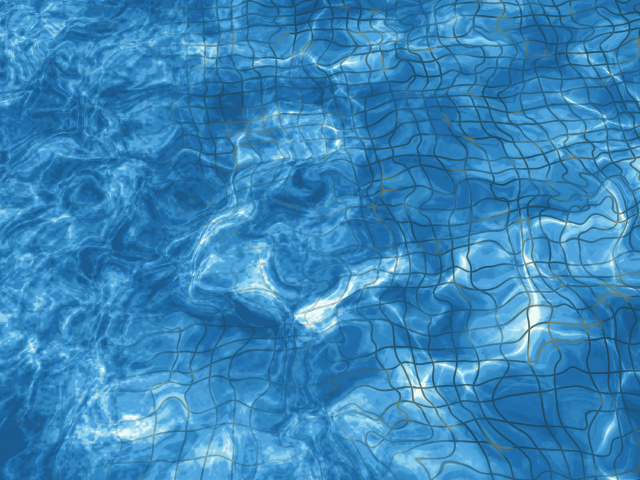
Give the GLSL for this texture, as a WebGL 1 fragment shader.

```glsl
precision highp float;
// Sunlit pool water over a tiled floor, seen at a slant.
// Layered sines bend a tile grid and two cellular light webs; layered noise
// shades the stepped blue patches, the fine chop on the left and the glare.
uniform vec2 u_resolution;

#define TILES 22.0        // tiles per unit of floor
#define BEND 0.027        // refraction of the floor
#define LINE_WIDTH 0.0013 // half width of the joints
#define WEB_CELLS 5.0     // light web cells per unit
#define WEB_LIGHT 0.50
#define BASE_TONE 0.36
#define PATCH_CONTRAST 1.25
#define STEP_CONTRAST 0.22
#define CHOP 0.55         // strength of fine ripples
#define GRAIN 0.22
#define GLARE 0.42

vec2 hash2(vec2 c) {
  c = vec2(dot(c, vec2(127.1, 311.7)), dot(c, vec2(269.5, 183.3)));
  return fract(sin(c) * 43758.5);
}

float noise(vec2 p) {
  vec2 c = floor(p), f = fract(p);
  f = f * f * (3.0 - 2.0 * f);
  float low = mix(hash2(c).x, hash2(c + vec2(1.0, 0.0)).x, f.x);
  float high = mix(hash2(c + vec2(0.0, 1.0)).x, hash2(c + 1.0).x, f.x);
  return mix(low, high, f.y);
}

float layers(vec2 p) {
  float sum = 0.0, amp = 0.533;
  for (int i = 0; i < 4; i++) {
    sum += amp * noise(p);
    p = mat2(1.6, 1.2, -1.2, 1.6) * p + 5.3;
    amp *= 0.5;
  }
  return sum;
}

// Slanted view: features shrink and flatten toward the top
vec2 floorPoint(vec2 p) {
  return vec2((p.x - 0.67) * (0.85 + 0.45 * p.y), p.y * (0.85 + 0.5 * p.y));
}

// Sideways shift caused by the wavy surface, calm in some places
vec2 swell(vec2 q) {
  vec2 shift = vec2(0.0);
  float amp = 1.0, freq = 10.0;
  for (int i = 0; i < 6; i++) {
    float k = float(i);
    vec2 dir = vec2(cos(k * 2.4 + 0.4), sin(k * 2.4 + 0.4));
    float phase = 7.0 * noise(q * (4.0 + 2.0 * k) + k * 7.1);
    shift += amp * dir * sin(dot(dir, q) * freq + phase + k * 1.9);
    amp *= 0.72;
    freq *= 1.42;
  }
  return shift * (0.45 + 1.1 * noise(q * 3.1 + 2.0));
}

vec2 tileCoord(vec2 p) {
  vec2 q = floorPoint(p);
  return mat2(0.99, -0.12, 0.08, 0.99) * (q + BEND * swell(q)) * TILES;
}

// Gap between the two nearest cell points: zero on cell borders
float cellBorder(vec2 p) {
  vec2 c = floor(p), f = fract(p);
  float first = 8.0, second = 8.0;
  for (int y = -1; y <= 1; y++) {
    for (int x = -1; x <= 1; x++) {
      vec2 o = vec2(float(x), float(y));
      float d = length(o + hash2(c + o) - f);
      second = min(second, max(first, d));
      first = min(first, d);
    }
  }
  return second - first;
}

vec3 waterColor(float tone) {
  vec3 c = mix(vec3(0.10, 0.36, 0.57), vec3(0.12, 0.43, 0.67), smoothstep(-0.05, 0.22, tone));
  c = mix(c, vec3(0.19, 0.53, 0.76), smoothstep(0.25, 0.48, tone));
  c = mix(c, vec3(0.31, 0.65, 0.87), smoothstep(0.5, 0.72, tone));
  c = mix(c, vec3(0.54, 0.81, 0.93), smoothstep(0.76, 0.97, tone));
  return mix(c, vec3(0.92, 0.98, 0.97), smoothstep(0.98, 1.25, tone));
}

void main() {
  float pixel = 1.0 / u_resolution.y;
  vec2 p = gl_FragCoord.xy * pixel;
  vec2 q = floorPoint(p);
  vec2 shift = swell(q);
  vec2 bent = q + BEND * shift;
  float choppy = 1.0 - smoothstep(0.2, 0.9, p.x + 0.7 * (noise(q * 4.0) - 0.5));

  // Blue patches with stepped edges and curved contours
  float patches = layers(bent * vec2(5.0, 6.0) + 3.0);
  float detail = layers(bent * vec2(8.0, 9.0) + 17.0);
  float tone = BASE_TONE + PATCH_CONTRAST * (patches - 0.5);
  tone += STEP_CONTRAST * (smoothstep(0.47, 0.5, detail) - 0.5);
  tone += 0.12 * (smoothstep(-0.3, 0.3, sin(40.0 * detail + 6.0 * patches)) - 0.5);

  // Fine chop turning with the swell, and grain
  vec2 chopPoint = mat2(0.85, 0.53, -0.53, 0.85) * (q + 1.3 * BEND * shift);
  float ridge = 1.0 - abs(2.0 * layers(chopPoint * vec2(30.0, 19.0) + 9.0) - 1.0);
  tone += CHOP * (0.3 + choppy) * (ridge * ridge - 0.62);
  tone += GRAIN * (0.3 + choppy) * (noise(p * vec2(150.0, 180.0)) - 0.5);

  // Coarse and fine webs of focused light, broken up by noise
  vec2 webPoint = (q + 0.026 * shift) * WEB_CELLS;
  float border = cellBorder(webPoint);
  float fineBorder = cellBorder(webPoint * 2.3 + 40.0);
  float web = exp(-20.0 * border) + 0.3 * exp(-5.0 * border) + 0.4 * exp(-13.0 * fineBorder);
  float lit = smoothstep(0.35, 0.65, layers(q * 4.0 + 23.0));
  tone += WEB_LIGHT * web * (0.12 + lit) * (1.0 - 0.5 * choppy);

  // Glare along a diagonal band through the middle
  vec2 axis = mat2(0.8, -0.6, 0.6, 0.8) * (p - vec2(0.62, 0.36));
  axis *= vec2(2.4, 3.4);
  float band = exp(-dot(axis, axis));
  tone += GLARE * band * smoothstep(0.5, 0.62, layers(bent * vec2(9.0, 10.0) + 31.0));
  vec3 color = waterColor(tone);

  // Tile joints, kept at an even width by the slope of the bent grid
  vec2 grid = tileCoord(p);
  vec2 slopeX = (tileCoord(p + vec2(0.001, 0.0)) - grid) / 0.001;
  vec2 slopeY = (tileCoord(p + vec2(0.0, 0.001)) - grid) / 0.001;
  vec2 slope = max(sqrt(slopeX * slopeX + slopeY * slopeY), vec2(0.45 * TILES));
  vec2 gap = abs(fract(grid) - 0.5) / slope;
  float joint = 1.0 - smoothstep(LINE_WIDTH - 0.5 * pixel, LINE_WIDTH + pixel, min(gap.x, gap.y));
  joint *= (1.0 - 0.8 * choppy) * mix(0.4, 1.0, noise(q * 14.0 + 4.0));
  float fringe = smoothstep(0.7, 0.92, noise(bent * 19.0)) + 0.4 * smoothstep(0.7, 1.0, tone);
  vec3 jointColor = mix(vec3(0.12, 0.28, 0.36), vec3(0.46, 0.47, 0.34), min(fringe, 1.0));
  gl_FragColor = vec4(mix(color, jointColor, joint), 1.0);
}
```
